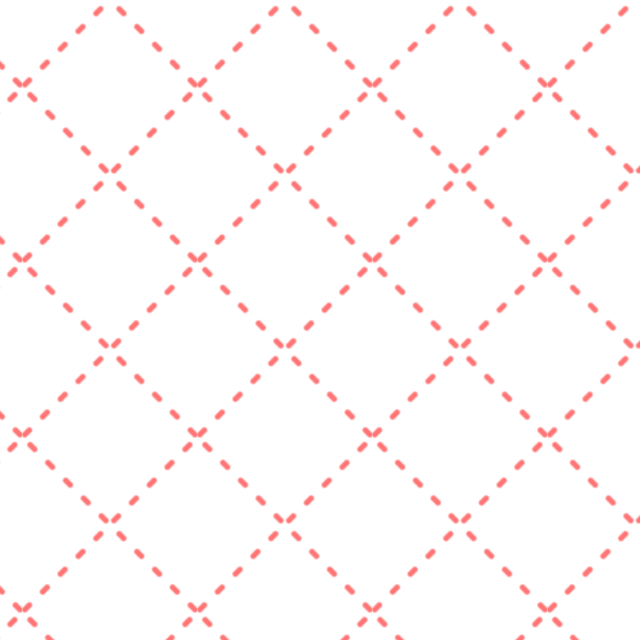
Give the GLSL for this pattern, as a Shadertoy shader.

```glsl
// Diamond lattice of short, round-ended dashes in soft coral on white.
// Each square tile holds one falling diagonal of evenly spaced dashes, and a
// mirrored copy makes the rising one; a slight gap jump marks the tile seam.

const float TILE = 0.2734;                  // tile side, in canvas heights
const int   DASHES = 10;                    // dashes along one tile diagonal
const vec2  FIRST_DASH = vec2(0.185, 0.555); // all values below in tile units
const float DASH_STEP = 0.1018;
const float MIRROR_X = 0.628;
const float HALF_LENGTH = 0.0179;
const float RADIUS = 0.0157;
const float SOFTNESS = 0.0093;

const vec3 PAPER = vec3(1.0);
const vec3 CORAL = vec3(1.0, 0.46, 0.46);

// Signed distance to a capsule centred at the origin, lying along unit dir
float capsule(vec2 p, vec2 dir, float halfLength, float radius) {
    float along = clamp(dot(p, dir), -halfLength, halfLength);
    return length(p - dir * along) - radius;
}

// Distance to the nearest dash of the tiled diagonal
float dashedDiagonal(vec2 p, vec2 first, float spacing) {
    vec2 dir = vec2(sqrt(0.5));
    float nearest = 1.0;
    for (int i = 0; i < DASHES; i++) {
        vec2 offset = p - first - spacing * float(i);
        offset -= floor(offset + 0.5);      // wrap to the closest repeat
        nearest = min(nearest, capsule(offset, dir, HALF_LENGTH, RADIUS));
    }
    return nearest;
}

// Reflect about a vertical axis
vec2 mirrorX(vec2 p, float axis) {
    return vec2(2.0 * axis - p.x, p.y);
}

void mainImage(out vec4 fragColor, in vec2 fragCoord) {
    // Tile coordinates, with y running down from the top edge
    vec2 p = vec2(fragCoord.x, iResolution.y - fragCoord.y) / iResolution.y / TILE;
    float pixel = 1.0 / (iResolution.y * TILE);

    // Falling and rising diagonals
    float falling = dashedDiagonal(p, FIRST_DASH, DASH_STEP);
    float rising = dashedDiagonal(mirrorX(p, MIRROR_X), FIRST_DASH, DASH_STEP);
    float dist = min(falling, rising);

    // Soft ink edge, never thinner than a pixel
    float edge = max(SOFTNESS, pixel);
    float ink = 1.0 - smoothstep(-edge, edge, dist);
    fragColor = vec4(mix(PAPER, CORAL, ink), 1.0);
}
```
